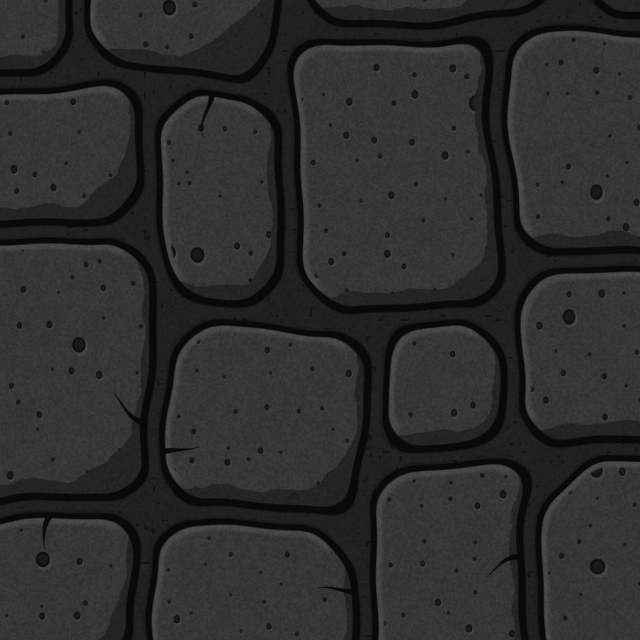
Write a Shadertoy shader that draws this texture.

```glsl
// Dark cobblestone wall: blocky rounded stones with black outlines, pits, cracks and shaded lower sides.
#define BLOCK_SIZE 0.32
#define BLOCK_JITTER 0.52
#define MORTAR_HALF 0.0095
#define OUTLINE_WIDTH 0.0105
#define CORNER_ROUND 0.06
#define CHAMFER 0.05
#define PIT_CELL 0.048
#define GRAIN 0.045
#define FACE_GREY 0.210
#define SHADE_GREY 0.140
#define MORTAR_GREY 0.128
#define RIM_GREY 0.285

const float OUTLINE_GREY = 0.035;

vec2 hash2(vec2 p) {
    vec3 q = fract(p.xyx * vec3(0.1031, 0.1030, 0.0973));
    q += dot(q, q.yzx + 33.33);
    return fract((q.xx + q.yz) * q.zy);
}

float valueNoise(vec2 p) {
    vec2 i = floor(p), f = fract(p);
    f = f * f * (3.0 - 2.0 * f);
    return mix(mix(hash2(i).x, hash2(i + vec2(1, 0)).x, f.x),
               mix(hash2(i + vec2(0, 1)).x, hash2(i + vec2(1, 1)).x, f.x), f.y);
}

float smoothMin(float a, float b, float r) {
    float h = max(r - abs(a - b), 0.0) / r;
    return min(a, b) - h * h * r * 0.25;
}

// Layered sines that bend the straight block edges
vec2 bend(vec2 p) {
    return 0.0110 * sin(p.yx * 8.0 + vec2(1.0, 3.5))
         + 0.0045 * sin(p.yx * 19.0 + p * 6.0 + vec2(0.0, 2.0))
         + 0.0022 * sin(p.yx * 41.0 + p * 11.0 + vec2(4.0, 1.0));
}

float vertexShift(vec2 v) {
    return (hash2(v + 71.0).x - 0.5) * BLOCK_JITTER;
}

// Pinwheel tiling: each grid vertex carries one shifted horizontal or vertical seam.
// Returns the block's left, bottom, right and top.
vec4 blockBounds(vec2 id) {
    float a = vertexShift(id), b = vertexShift(id + vec2(1, 0));
    float c = vertexShift(id + vec2(0, 1)), d = vertexShift(id + 1.0);
    bool even = mod(id.x + id.y, 2.0) < 0.5;
    vec4 shift = even ? vec4(c, a, b, d) : vec4(a, b, d, c);
    return (vec4(id, id + 1.0) + shift) * BLOCK_SIZE;
}

// Distances from p to the four sides, positive inside
vec4 sideDistances(vec2 p, vec4 bounds) {
    return vec4(p - bounds.xy, bounds.zw - p);
}

vec2 findBlock(vec2 p) {
    vec2 base = floor(p / BLOCK_SIZE), best = base;
    float deepest = -9.0;
    for (int y = -1; y <= 1; y++)
    for (int x = -1; x <= 1; x++) {
        vec2 id = base + vec2(x, y);
        vec4 s = sideDistances(p, blockBounds(id));
        float d = min(min(s.x, s.y), min(s.z, s.w));
        if (d > deepest) { deepest = d; best = id; }
    }
    return best;
}

// Distance to the border of a block with rounded, randomly cut corners
float borderDistance(vec4 s, vec2 id) {
    vec4 cut = CHAMFER * vec4(hash2(id + 31.0), hash2(id + 47.0));
    vec4 corner = (s + s.yzwx) * 0.7071 - cut;
    float d = smoothMin(smoothMin(s.x, s.z, 0.02), smoothMin(s.y, s.w, 0.02), CORNER_ROUND);
    float c = min(min(corner.x, corner.y), min(corner.z, corner.w));
    return smoothMin(d, c, 0.025);
}

// x: dark hollow, y: lit lip on its lower right
vec2 pits(vec2 p, float aa) {
    vec2 id = floor(p / PIT_CELL);
    vec2 h = hash2(id + 13.0), k = hash2(id + 57.0);
    float radius = h.x > 0.965 ? 0.0120 : mix(0.0025, 0.0066, h.y * h.y);
    float room = 1.0 - 3.0 * radius / PIT_CELL;
    vec2 v = p - (id + 0.5 + (k - 0.5) * room) * PIT_CELL;
    v.x *= 1.0 + 0.25 * h.y;
    float d = length(v) - radius;
    float lip = length(v - vec2(0.2, -0.3) * radius) - radius * 1.15;
    float core = 0.75 + 0.25 * smoothstep(-0.5, 0.0, d / radius);
    return step(0.2, h.x) * vec2(core, 1.0) * (1.0 - smoothstep(-aa, aa, vec2(d, lip)));
}

// Tapered crack running inward from the border
float crack(vec2 q, vec2 id, float d, float aa) {
    vec2 h = hash2(id + 23.0);
    float angle = 6.2832 * h.x;
    vec2 dir = vec2(cos(angle), sin(angle));
    float along = dot(q, dir);
    float across = dot(q, vec2(-dir.y, dir.x)) + 0.012 * sin(along * 45.0);
    float width = 0.0046 * (1.0 - (d - 0.02) / 0.05);
    return step(h.y, 0.65) * step(0.0, along) * step(0.0, width)
         * (1.0 - smoothstep(-aa, aa, abs(across) - width));
}

void mainImage(out vec4 fragColor, in vec2 fragCoord) {
    vec2 uv = fragCoord / iResolution.y;
    float aa = max(0.0012, 1.0 / iResolution.y);
    vec2 p = uv + bend(uv) + vec2(0.12, 0.07);

    // Stone shape
    vec2 id = findBlock(p);
    vec4 bounds = blockBounds(id), s = sideDistances(p, bounds);
    vec2 size = bounds.zw - bounds.xy;
    float d = borderDistance(s, id);
    float inner = MORTAR_HALF + OUTLINE_WIDTH;
    float facing = smoothstep(-0.01, 0.03, min(s.z, s.y) - min(s.x, s.w));

    // Lit face, shaded right, bottom and lower right corner, bright upper left rim
    float depth = min(size.x, size.y) * mix(0.22, 0.42, hash2(id + 5.0).x);
    float edge = smoothMin(s.z - 0.030, s.y - 0.040, 0.03);
    edge = smoothMin(edge, (s.z + s.y) * 0.7071 - depth, 0.03);
    edge += 0.003 * sin(p.x * 63.0 + 2.0 * sin(p.y * 41.0)) + 0.004 * (valueNoise(p * 75.0) - 0.5);
    float lit = smoothstep(-0.0014, 0.0014, edge);
    float stone = mix(SHADE_GREY, FACE_GREY, lit);
    float rim = (1.0 - smoothstep(0.004, 0.013, d - inner)) * facing;
    stone = mix(stone, RIM_GREY, rim * 0.9);

    // Pits and cracks
    vec2 pit = pits(uv, aa) * smoothstep(0.006, 0.010, d - inner) * mix(0.4, 1.0, lit);
    stone += 0.050 * pit.y;
    stone = mix(stone, 0.045, pit.x);
    stone = mix(stone, OUTLINE_GREY, crack(p - 0.5 * (bounds.xy + bounds.zw), id, d, aa));

    // Mortar darkens toward the stones and carries faint specks
    float mortar = MORTAR_GREY - 0.02 * smoothstep(0.004, MORTAR_HALF, d);
    mortar -= 0.05 * smoothstep(0.86, 0.95, valueNoise(uv * 150.0));

    // Grain, then the black outline between mortar and stone, heavier below
    float grain = GRAIN * (valueNoise(uv * 340.0) - 0.5) + 0.010 * (valueNoise(uv * 45.0) - 0.5);
    float outer = MORTAR_HALF - 0.001 + 0.002 * facing;
    float grey = mix(mortar, OUTLINE_GREY, smoothstep(-0.0016, 0.0016, d - outer));
    grey = mix(grey, stone, smoothstep(-0.0016, 0.0016, d - inner));
    grey += grain * smoothstep(0.03, 0.2, grey);
    fragColor = vec4(vec3(grey), 1.0);
}
```
